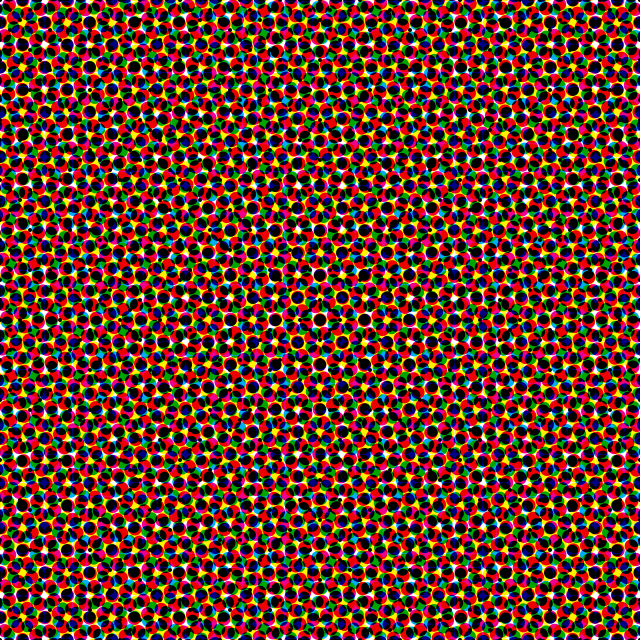
Give the GLSL for this pattern, as a three.js fragment shader.

```glsl
// Four-ink halftone: rotated dot screens of cyan, magenta, yellow and black overprinting on white.
varying vec2 vUv;

// Coverage of one dot screen turned by a number of degrees; radius is in cells.
float dotScreen(vec2 p, float degrees, float radius) {
  float a = radians(degrees);
  vec2 cell = mat2(cos(a), -sin(a), sin(a), cos(a)) * p;
  float dist = length(fract(cell + 0.5) - 0.5);
  return 1.0 - smoothstep(radius - 0.045, radius + 0.045, dist);
}

// Lay a transparent ink over the paper.
vec3 overprint(vec3 paper, vec3 ink, float coverage) {
  return paper * mix(vec3(1.0), ink, coverage);
}

void main() {
  // One dot of every screen sits on the canvas centre.
  vec2 p = (vUv - 0.5) * 45.2548;

  vec3 color = vec3(1.0);
  color = overprint(color, vec3(1.0, 0.95, 0.0), dotScreen(p, 0.0, 0.49));
  color = overprint(color, vec3(0.93, 0.0, 0.55), dotScreen(p, 18.0, 0.472));
  color = overprint(color, vec3(0.0, 0.68, 0.94), dotScreen(p, -18.0, 0.415));
  color = overprint(color, vec3(0.02), dotScreen(p, 45.0, 0.14));

  gl_FragColor = vec4(color, 1.0);
}
```
